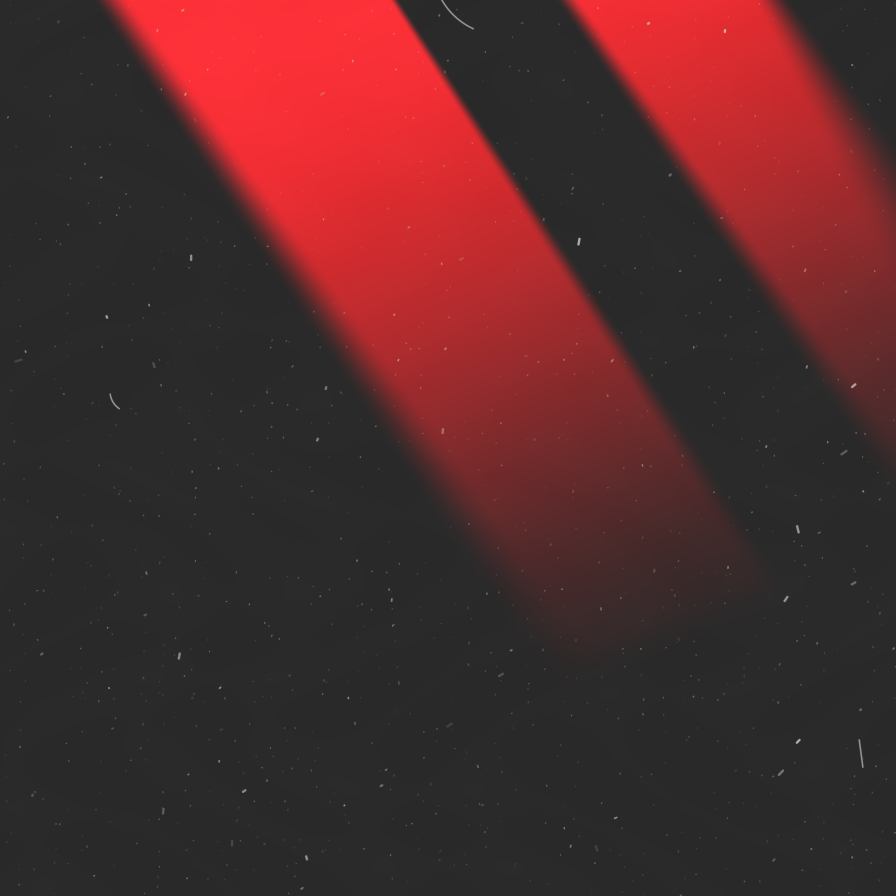
A Shadertoy shader for this background:

```glsl
#define CHARCOAL vec3(0.165, 0.163, 0.163)
#define RED vec3(0.90, 0.17, 0.185)
#define HOT_RED vec3(0.99, 0.19, 0.22)
#define DUST_COLOR vec3(0.82, 0.80, 0.77)
#define FADE_AXIS vec2(0.40, 0.916)
#define FADE_START 0.25
#define FADE_END 1.04
#define DUST_LAYERS 4
#define DUST_AMOUNT 0.24
#define MOTTLE 0.004

vec3 hash3(vec2 cell) {
    vec3 q = fract(vec3(cell.xyx) * vec3(0.1031, 0.1030, 0.0973));
    q += dot(q, q.yxz + 33.33);
    return fract((q.xxy + q.yzz) * q.zyx);
}

// Slanted soft edge: x at the top, slope, half blur, blur growth with depth
float softEdge(vec2 p, vec4 edge) {
    float blur = edge.z + edge.w * p.y;
    return smoothstep(-blur, blur, p.x - edge.x - edge.y * p.y);
}

float beam(vec2 p, vec4 left, vec4 right) {
    return softEdge(p, left) * (1.0 - softEdge(p, right));
}

// Distance to a segment bowed sideways by bend
float scratchDistance(vec2 p, vec2 start, vec2 end, float bend) {
    vec2 along = end - start;
    float t = clamp(dot(p - start, along) / dot(along, along), 0.0, 1.0);
    vec2 side = normalize(vec2(-along.y, along.x));
    return length(p - start - along * t - side * bend * 4.0 * t * (1.0 - t));
}

float coverage(float dist, float radius, float pixel) {
    return 1.0 - smoothstep(radius - 0.7 * pixel, radius + 0.7 * pixel, dist);
}

// One fleck at most per cell, elongated in the coarse layers
float dustLayer(vec2 p, float cells, float level, float pixel) {
    vec2 cell = floor(p * cells);
    vec3 place = hash3(cell + 71.0 * level + 5.0);
    vec3 look = hash3(cell + 37.0 * level + 213.0);
    vec2 center = (cell + 0.2 + 0.6 * place.xy) / cells;
    float angle = 1.2 + 1.8 * look.x;
    float reach = 0.0035 * look.y / (1.0 + 2.0 * level);
    vec2 arm = reach * vec2(cos(angle), sin(angle)) + 0.00005;
    float dist = scratchDistance(p, center - arm, center + arm, 0.0);
    float present = step(place.z, DUST_AMOUNT * mix(0.6, 1.25, p.y));
    float radius = 0.0013 / (1.0 + 0.35 * level);
    float strength = mix(0.15, 0.8, look.z * look.z) / (1.0 + 0.3 * level);
    return present * strength * coverage(dist, radius, pixel);
}

void mainImage(out vec4 fragColor, in vec2 fragCoord) {
    float pixel = 1.0 / iResolution.y;
    vec2 p = fragCoord * pixel;
    p.y = 1.0 - p.y; // depth below the top edge

    // Two diagonal beams
    float light = beam(p, vec4(0.124, 0.69, 0.022, 0.030), vec4(0.440, 0.647, 0.006, 0.022));
    light += beam(p, vec4(0.634, 0.70, 0.014, 0.025), vec4(0.862, 0.61, 0.022, 0.130));

    // Shared fade toward the lower right
    float depth = dot(p, FADE_AXIS);
    float fade = 1.0 - smoothstep(FADE_START, FADE_END, depth);
    fade *= 1.0 - smoothstep(0.92, 0.975, depth);
    vec3 glow = mix(HOT_RED, RED, smoothstep(0.15, 0.45, depth));
    vec3 color = mix(CHARCOAL, glow, light * fade);

    // Faint uneven tone
    color += MOTTLE * sin(23.0 * p.x + 3.0 * sin(17.0 * p.y)) * sin(29.0 * p.y + 2.0 * sin(13.0 * p.x));

    // Scattered dust
    float dust = 0.0;
    for (int i = 0; i < DUST_LAYERS; i++) {
        float level = float(i);
        dust = max(dust, dustLayer(p, 13.0 * pow(1.65, level), level, pixel));
    }

    // Long scratches
    float hair = scratchDistance(p, vec2(0.492, -0.002), vec2(0.528, 0.032), 0.004);
    float hook = scratchDistance(p, vec2(0.123, 0.440), vec2(0.133, 0.456), 0.002);
    float nick = scratchDistance(p, vec2(0.959, 0.826), vec2(0.963, 0.856), 0.0);
    dust = max(dust, 0.65 * coverage(min(hair, min(hook, nick)), 0.0009, pixel));

    fragColor = vec4(mix(color, DUST_COLOR, dust), 1.0);
}
```
